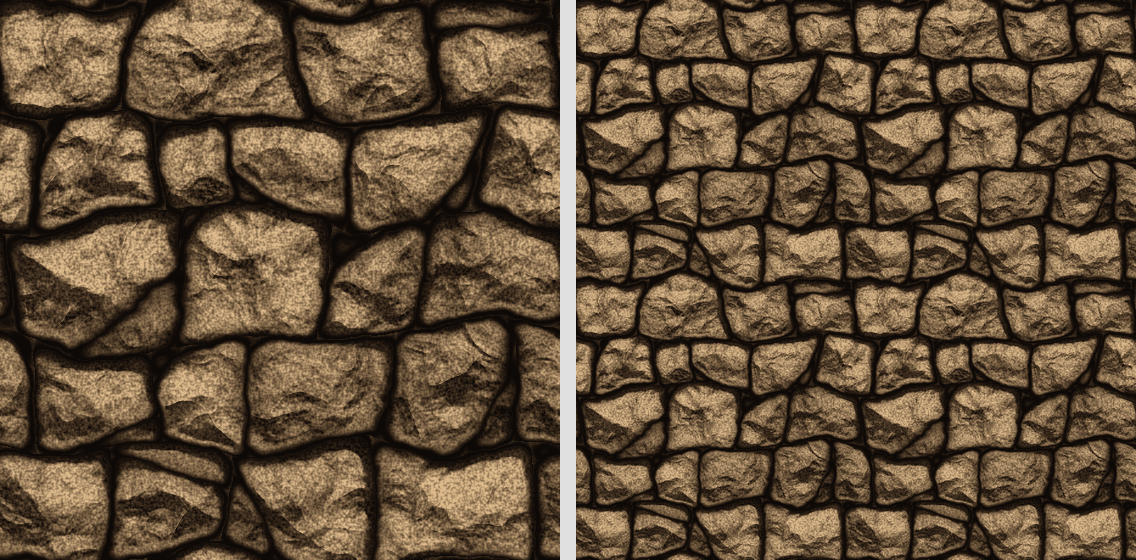
Left: one tile. Right: repeated 2 by 2.
A WebGL 2 fragment shader for this texture:

```glsl
#version 300 es
precision highp float;
// Dry-stone wall of rough, chiselled brown blocks with dark joints, tiling on both axes.

#define ROWS 5.0          // courses of stone
#define MIN_COLUMNS 4.0   // fewest blocks in a course
#define JOINT 0.0022      // half width of a joint
#define ROUNDING 0.03     // softness of block corners
#define BEVEL 0.02        // width of the worn rim
#define RELIEF 0.026      // depth of the rough surface
#define FACET_SLOPE 0.75  // steepness of chiselled planes
#define GRAIN 0.5         // strength of the sandy speckle
#define BRIGHTNESS 0.71
#define DARK vec3(0.05, 0.035, 0.028)
#define LIGHT vec3(0.80, 0.67, 0.50)

uniform vec2 u_resolution;
out vec4 fragColor;

// Integer hash of a wrapped cell, three values in 0..1
vec3 hash(vec2 cell, vec2 period, float seed) {
  uvec3 v = uvec3(mod(cell + 0.5, period), seed);
  v = v * 1664525u + 1013904223u;
  v.x += v.y * v.z; v.y += v.z * v.x; v.z += v.x * v.y;
  v ^= v >> 16u;
  v.x += v.y * v.z; v.y += v.z * v.x; v.z += v.x * v.y;
  return vec3(v >> 8u) / float(0xffffff);
}

float corner(vec2 cell, vec2 offset, float period, float seed) {
  float angle = 6.2832 * hash(cell, vec2(period), seed).x;
  return dot(vec2(cos(angle), sin(angle)), offset);
}

// Gradient noise that repeats once per canvas for whole frequencies
float noise(vec2 p, float freq, float seed) {
  p *= freq;
  vec2 i = floor(p), f = p - i, o = vec2(1, 0);
  vec2 w = f * f * f * (f * (f * 6.0 - 15.0) + 10.0);
  float low = mix(corner(i, f, freq, seed), corner(i + o.xy, f - o.xy, freq, seed), w.x);
  float high = mix(corner(i + o.yx, f - o.yx, freq, seed), corner(i + o.xx, f - o.xx, freq, seed), w.x);
  return mix(low, high, w.y);
}

vec2 noise2(vec2 p, float freq, float seed) {
  return vec2(noise(p, freq, seed), noise(p, freq, seed + 1.0));
}

float smoothMin(float a, float b, float k) {
  float h = max(k - abs(a - b), 0.0) / k;
  return min(a, b) - h * h * k * 0.25;
}

// Position of a slanted upright joint, in block units
float upright(float index, vec2 period, float row, float y) {
  vec3 h = hash(vec2(index, row), period, 2.0) - 0.5;
  return index + 0.5 * h.x + 0.3 * h.y * (y - 0.5);
}

// Returns height, distance inside the block, tone
vec3 wall(vec2 p) {
  vec2 q = p + vec2(0.04, 0.075) * noise2(p, 4.0, 20.0);
  q += 0.011 * noise2(p, 15.0, 22.0) + 0.004 * noise2(p, 46.0, 24.0);

  // Course and block
  float row = floor(q.y * ROWS), y = fract(q.y * ROWS);
  vec3 course = hash(vec2(0, row), vec2(1, ROWS), 1.0);
  float columns = MIN_COLUMNS + floor(course.x * 2.0);
  vec2 period = vec2(columns, ROWS);
  float x = q.x * columns + course.y;
  float column = floor(x);
  if (x < upright(column, period, row, y)) column -= 1.0;
  else if (x > upright(column + 1.0, period, row, y)) column += 1.0;
  vec2 block = vec2(column, row);

  // Distances to the four sides, each drawn in by a random amount
  vec2 lower = vec2((x - upright(column, period, row, y)) / columns, y / ROWS);
  vec2 upper = vec2((upright(column + 1.0, period, row, y) - x) / columns, (1.0 - y) / ROWS);
  vec2 extent = 0.5 * (lower + upper), c = 0.5 * (lower - upper);
  vec3 a = hash(block, period, 3.0), b = hash(block, period, 4.0);
  lower -= 0.007 * a.xy * a.xy;
  upper.x -= 0.008 * a.z * a.z;
  upper.y -= 0.014 * mix(b.x * b.x, b.y * b.y, 0.5 + 0.5 * c.x / extent.x);
  float edge = smoothMin(smoothMin(lower.x, upper.x, ROUNDING), smoothMin(lower.y, upper.y, ROUNDING), ROUNDING);

  // One corner breaks off as a smaller stone
  vec3 chip = hash(block, period, 5.0);
  vec2 side = sign(hash(block, period, 6.0).xy - 0.5);
  float cut = dot(extent - c * side, normalize(0.25 + chip.xy)) - mix(-0.01, 0.11, chip.z);
  edge = smoothMin(edge, abs(cut), ROUNDING) - JOINT;
  float tone = mix(0.9, 1.1, b.z) * (cut < 0.0 ? 0.78 : 1.0);

  // Chiselled planes, creases and rough stone
  vec2 bent = p + 0.035 * noise2(p, 9.0, 30.0) + 0.01 * noise2(p, 27.0, 34.0);
  vec2 chipped = c + bent - p;
  float height = 0.016;
  for (float i = 0.0; i < 5.0; i++) {
    vec3 h = hash(block, period, 7.0 + i);
    float angle = 6.2832 * h.x;
    float plane = 0.012 + 0.02 * h.y - FACET_SLOPE * h.z * dot(chipped, vec2(cos(angle), sin(angle)));
    height = smoothMin(height, plane, 0.003);
  }
  height -= 1.6 * RELIEF * abs(noise(bent, 8.0, 32.0)) + 0.5 * RELIEF * abs(noise(bent, 19.0, 33.0));
  float amplitude = RELIEF, freq = 7.0;
  for (float i = 0.0; i < 5.0; i++) {
    height += amplitude * noise(bent, freq, 40.0 + i);
    amplitude *= 0.48;
    freq *= 2.0;
  }
  float rim = 1.0 - clamp(edge / BEVEL, 0.0, 1.0);
  return vec3((height + 0.008) * (1.0 - rim * rim), edge, tone);
}

void main() {
  vec2 p = gl_FragCoord.xy / u_resolution, e = vec2(0.0016, 0);
  vec3 stone = wall(p);

  // Light from above
  vec2 slope = vec2(wall(p + e.xy).x, wall(p + e.yx).x) - stone.x;
  vec3 normal = normalize(vec3(-slope / e.x, 1.0));
  vec3 sun = normalize(vec3(0.1, 0.65, 0.75));
  float value = BRIGHTNESS * stone.z * max(dot(normal, sun) / sun.z, 0.28);

  // Mottling and sandy grain
  float speckle = noise(p, 230.0, 50.0) + 0.7 * noise(p, 121.0, 51.0);
  value += 0.2 * noise(p, 13.0, 52.0) + GRAIN * speckle * (0.4 + 0.6 * value);

  // Shaded rims, dark joints and recessed filler
  value *= smoothstep(-0.003, 0.008, stone.y) * mix(0.68, 1.0, smoothstep(0.0, 0.035, stone.y));
  value += smoothstep(0.005, 0.013, -stone.y) * (0.2 + 0.15 * speckle);

  value = clamp(value, 0.0, 1.08);
  fragColor = vec4(mix(DARK, LIGHT, pow(vec3(value), vec3(1.0, 1.08, 1.2))), 1.0);
}
```
